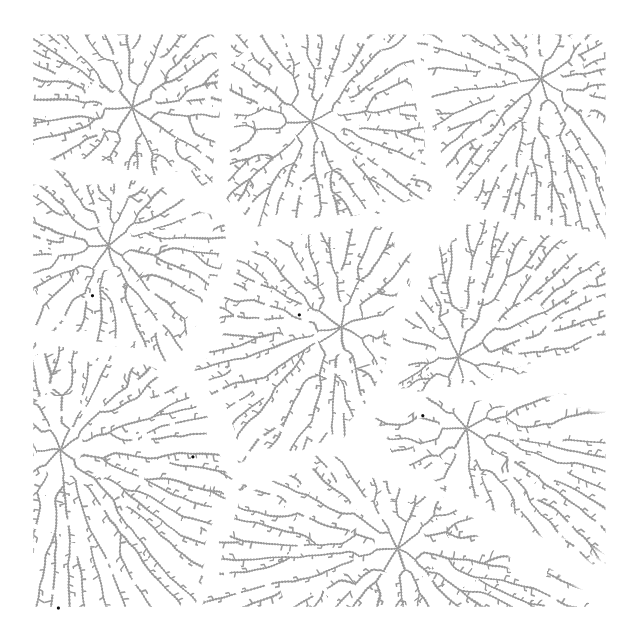
Reproduce this pattern procedurally as a Shadertoy shader.

```glsl
// Beaded grey branches with short twigs, radiating from scattered hubs on white.

const vec3  PAPER = vec3(1.0);
const vec3  INK = vec3(0.60);
const vec3  SPECK = vec3(0.04);
const float TAU = 6.2831853;
const float FIELD_LOW = 0.052;      // drawn square, in canvas units
const float FIELD_HIGH = 0.946;
const float HUB_GRID = 3.0;         // hubs per side
const float HUB_JITTER = 0.85;
const float FIRST_RADIUS = 0.028;   // where spokes first split
const float FIRST_COUNT = 14.0;     // branches after the first split
const float ANGLE_JITTER = 0.4;
const float LINE_HALF = 0.00145;
const float TWIG_HALF = 0.00125;
const float BEAD_DEPTH = 0.0004;
const float BEAD_PITCH = 0.0047;
const float TWIG_PITCH = 0.0155;
const float BREAK_CHANCE = 0.07;
const float TWIG_CHANCE = 0.72;
const float DETACH_CHANCE = 0.55;
const float SPECK_GRID = 5.0;
const float SPECK_CHANCE = 0.25;
const float SPECK_RADIUS = 0.0024;

vec4 rand4(vec3 seed) {
    vec4 q = fract(seed.xyzx * vec4(0.1031, 0.1030, 0.0973, 0.1099) + 0.317);
    q += dot(q, q.wzxy + 33.33);
    return fract((q.xxyz + q.yzzw) * q.zywx);
}

// Smooth vector noise, centred on zero.
vec2 wobble(vec2 p) {
    vec2 c = floor(p), f = fract(p);
    f = f * f * (3.0 - 2.0 * f);
    vec2 low = mix(rand4(vec3(c, 3.0)).xy, rand4(vec3(c + vec2(1, 0), 3.0)).xy, f.x);
    vec2 high = mix(rand4(vec3(c + vec2(0, 1), 3.0)).xy, rand4(vec3(c + 1.0, 3.0)).xy, f.x);
    return mix(low, high, f.y) - 0.5;
}

// Angle of a branch in turns.
float branchAngle(float i, float count, float level, float hub) {
    float shift = rand4(vec3(mod(i, count), level, hub)).x - 0.5;
    return (i + 0.5 + ANGLE_JITTER * shift) / count;
}

// A stub beside a branch; some end in a hook. q = (along, across).
float twigDistance(vec2 q, vec4 rnd) {
    float side = rnd.x < 0.5 ? -1.0 : 1.0;
    float size = mix(0.005, 0.010, rnd.y * rnd.y);
    q.y *= side;
    q.x -= (rnd.z - 0.5) * 0.4 * TWIG_PITCH + 0.3 * q.y;
    float stub = length(vec2(q.x, q.y - clamp(q.y, 0.0, size)));
    float hookSize = 0.005 * step(0.5, fract(rnd.w * 17.0));
    float hook = length(vec2(q.x - clamp(q.x, 0.0, hookSize), q.y - size));
    return min(stub, hook);
}

// Signed distance to one branch and its twigs.
float branchDistance(float i, float count, float level, float hub,
                     float turn, float r, float border) {
    float parent = floor(i * 0.5);
    vec4 fork = rand4(vec3(mod(parent, count * 0.5), level + 20.0, hub));
    float ring = FIRST_RADIUS * exp2(level);
    float start = ring * (1.0 + 0.55 * fork.x);
    float span = min(0.03 + 0.05 * fork.y, 0.4 * ring);

    // Children leave the parent line along a rounded curve.
    float from = branchAngle(parent, count * 0.5, level - 1.0, hub);
    float to = branchAngle(i, count, level, hub);
    float x = clamp((r - start) / span, 0.0, 1.0);
    float angle = mix(to, from, (1.0 - x) * (1.0 - x));
    float slope = r < start ? 0.0 : r * TAU * (to - from) * 2.0 * (1.0 - x) / span;
    float across = r * TAU * (turn - angle) * inversesqrt(1.0 + slope * slope);

    bool split = r >= start;
    float id = split ? mod(i, count) : mod(parent, count * 0.5);
    float tier = split ? level : level - 1.0;
    float k = floor(r / TWIG_PITCH);
    float along = r - (k + 0.5) * TWIG_PITCH;
    vec4 rnd = rand4(vec3(k, id + 131.0 * (tier + 2.0), hub));

    float bead = BEAD_DEPTH * cos(TAU * r / BEAD_PITCH);
    float d = abs(across) - LINE_HALF - bead;
    if (r > 0.05) {
        if (rnd.w < BREAK_CHANCE) d = max(d, 0.3 * TWIG_PITCH - abs(along));
        else if (rnd.w < BREAK_CHANCE + TWIG_CHANCE)
            d = min(d, twigDistance(vec2(along, across), rnd) - TWIG_HALF);
    }

    // Some children start free of the parent; all end raggedly at the border.
    bool loose = mod(i, 2.0) == step(0.5, fork.w) && fork.z < DETACH_CHANCE;
    if (loose) d = max(d, start + 0.5 * span - r);
    float margin = 0.003 + 0.022 * rand4(vec3(id, tier + 40.0, hub)).y;
    return max(d, margin - border);
}

void mainImage(out vec4 fragColor, in vec2 fragCoord) {
    float scale = min(iResolution.x, iResolution.y);
    float pixel = 1.0 / scale;
    vec2 uv = (fragCoord - 0.5 * iResolution.xy) / scale + 0.5;
    vec2 p = uv + 0.010 * wobble(uv * 18.0) + 0.003 * wobble(uv * 60.0 + 9.0);

    // Nearest hub and distance to the runner-up.
    float nearest = 9.0, second = 9.0, hub = 0.0;
    vec2 arm = vec2(0.0);
    for (float j = 0.0; j < HUB_GRID * HUB_GRID; j++) {
        vec2 cell = vec2(mod(j, HUB_GRID), floor(j / HUB_GRID));
        vec2 offset = HUB_JITTER * (rand4(vec3(cell, 11.0)).xy - 0.5);
        vec2 toHub = p - mix(vec2(FIELD_LOW), vec2(FIELD_HIGH), (cell + 0.5 + offset) / HUB_GRID);
        float r = length(toHub);
        if (r < nearest) { second = nearest; nearest = r; hub = j; arm = toHub; }
        else second = min(second, r);
    }

    // Branch count doubles each time the radius doubles.
    float r = max(nearest, 0.0001);
    float turn = fract(atan(arm.y, arm.x + 0.000001) / TAU);
    float level = max(floor(log2(r / FIRST_RADIUS)), 0.0);
    float count = FIRST_COUNT * exp2(level);
    float d = 1.0;
    for (float k = -1.0; k <= 1.0; k++)
        d = min(d, branchDistance(floor(turn * count) + k, count, level, hub,
                                  turn, r, 0.5 * (second - nearest)));
    vec2 inset = abs(uv - 0.5 * (FIELD_LOW + FIELD_HIGH)) - 0.5 * (FIELD_HIGH - FIELD_LOW);
    d = max(d, max(inset.x, inset.y));
    vec3 color = mix(PAPER, INK, clamp(0.5 - d / pixel, 0.0, 1.0));

    // A few dark specks.
    vec2 cell = floor(uv * SPECK_GRID);
    vec4 rnd = rand4(vec3(cell, 71.0));
    float speck = length(uv - (cell + 0.2 + 0.6 * rnd.xy) / SPECK_GRID) - SPECK_RADIUS;
    if (rnd.z < SPECK_CHANCE)
        color = mix(color, SPECK, clamp(0.5 - speck / pixel, 0.0, 1.0));
    fragColor = vec4(color, 1.0);
}
```
